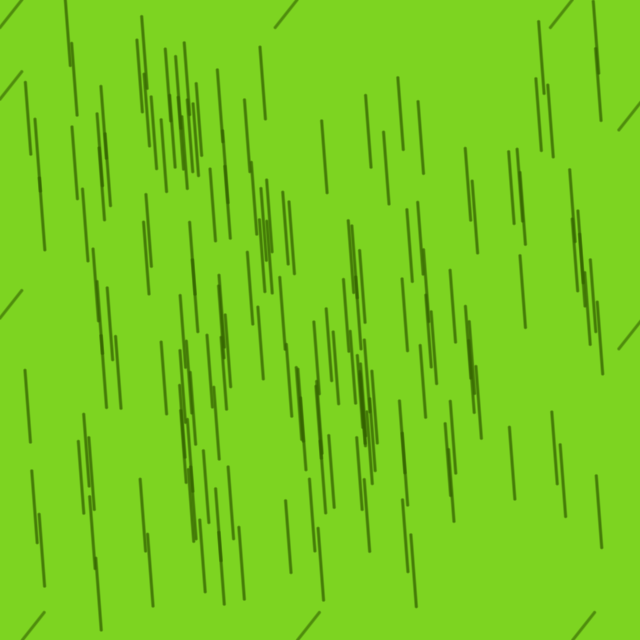
A three.js fragment shader for this texture:

```glsl
varying vec2 vUv;

#define ANCHORS 102
#define PAIR_CHANCE 0.52
#define CORE_RADIUS 0.0006
#define EDGE_RADIUS 0.0041
#define INK_OPACITY 0.76
#define TICK_OPACITY 0.62
#define BLADE vec2(0.0085, -0.112)
#define TICK vec2(0.034, 0.043)
#define CLUSTER_CENTER vec2(0.41, 0.70)
#define CLUSTER_PULL 0.42
#define GRASS vec3(0.49, 0.83, 0.13)
#define INK vec3(0.20, 0.38, 0.0)

// Two random values from one seed
vec2 hash2(float seed) {
  vec3 p = fract(vec3(seed) * vec3(0.1031, 0.1030, 0.0973));
  p += dot(p, p.yzx + 33.33);
  return fract((p.xx + p.yz) * p.zy);
}

// Soft round-capped stroke from start along span
float stroke(vec2 p, vec2 start, vec2 span) {
  vec2 q = p - start;
  float t = clamp(dot(q, span) / dot(span, span), 0.0, 1.0);
  return 1.0 - smoothstep(CORE_RADIUS, EDGE_RADIUS, length(q - span * t));
}

void main() {
  vec3 color = GRASS;

  // Steep blades, denser around the cluster centre, some with a lower neighbour
  for (int i = 0; i < ANCHORS; i++) {
    float seed = float(i) + 1.0;
    vec2 spot = hash2(seed);
    vec2 traits = hash2(seed + 211.0);
    vec2 shift = hash2(seed + 467.0);

    vec2 top = mix(vec2(0.03, 0.17), vec2(0.965, 1.02), spot);
    top = mix(top, CLUSTER_CENTER, CLUSTER_PULL * traits.x * traits.x);
    color = mix(color, INK, INK_OPACITY * stroke(vUv, top, BLADE));

    if (traits.y < PAIR_CHANCE) {
      vec2 neighbour = top + mix(vec2(0.003, -0.035), vec2(0.017, -0.10), shift);
      color = mix(color, INK, INK_OPACITY * stroke(vUv, neighbour, BLADE));
    }
  }

  // Slanted ticks along the four borders
  float ticks = 0.0;
  for (int k = 0; k < 3; k++) {
    float n = float(k);
    ticks = max(ticks, stroke(vUv, vec2(0.43 * n, 0.957), TICK));
    ticks = max(ticks, stroke(vUv, vec2(0.035 + 0.43 * n, 0.0), TICK));
    if (k < 2) {
      ticks = max(ticks, stroke(vUv, vec2(0.0, 0.845 - 0.342 * n), TICK));
      ticks = max(ticks, stroke(vUv, vec2(0.967, 0.797 - 0.342 * n), TICK));
    }
  }
  color = mix(color, INK, TICK_OPACITY * ticks);

  gl_FragColor = vec4(color, 1.0);
}
```
